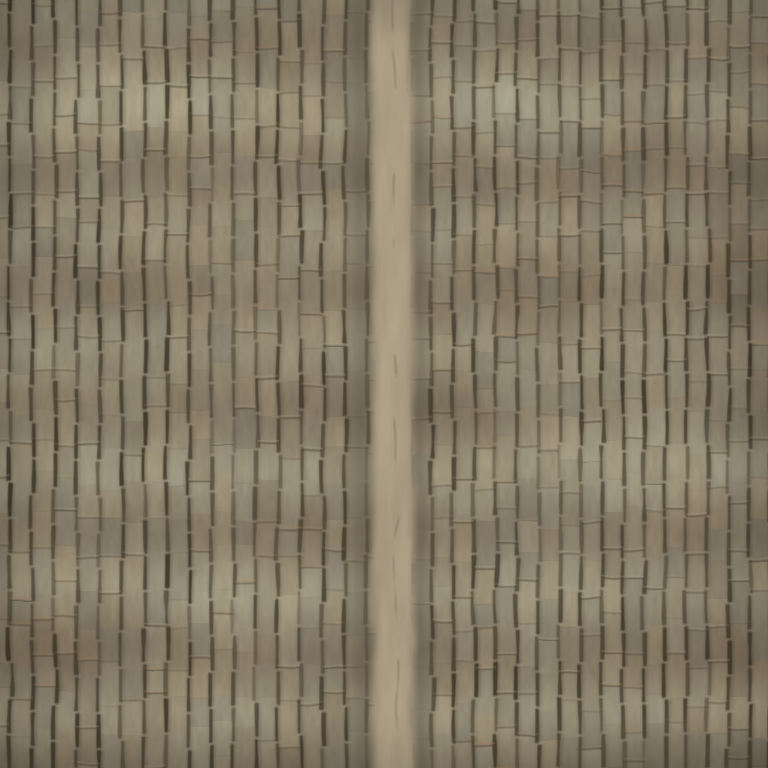
Give the GLSL for this texture, as a Shadertoy shader.

```glsl
// Weathered woven wall of narrow upright slats, split by a pale vertical post.

float hash(vec2 p) {
    vec3 q = fract(vec3(p.xyx) * 0.1031);
    q += dot(q, q.yzx + 33.33);
    return fract((q.x + q.y) * q.z);
}

float noise(vec2 p) {
    vec2 cell = floor(p), f = fract(p);
    f = f * f * (3.0 - 2.0 * f);
    return mix(mix(hash(cell), hash(cell + vec2(1, 0)), f.x),
               mix(hash(cell + vec2(0, 1)), hash(cell + vec2(1, 1)), f.x), f.y);
}

float fbm(vec2 p) {
    float sum = 0.0, weight = 0.5;
    for (int i = 0; i < 4; i++) {
        sum += weight * noise(p);
        p = p * 2.03 + 17.1;
        weight *= 0.5;
    }
    return sum / 0.9375;
}

// Soft band: 1 within halfWidth of the centre, fading over soft.
float band(float d, float halfWidth, float soft) {
    return 1.0 - smoothstep(halfWidth - soft, halfWidth + soft, abs(d));
}

// Round soft patch, stretched by size.
float patchAt(vec2 uv, vec2 centre, vec2 size) {
    vec2 d = (uv - centre) / size;
    return exp(-dot(d, d));
}

// Alternating pale and brown courses with cloudy stains.
vec3 wallTone(vec2 uv) {
    float course = 0.5 + 0.5 * cos(6.2832 * (0.86 - uv.y) / 0.158);
    float stain = fbm(uv * vec2(7, 11) + 3.0);
    float light = 0.26 + 0.40 * course + 0.5 * (stain - 0.5);
    light += 0.40 * patchAt(uv, vec2(0.65, 0.87), vec2(0.09, 0.06));
    light += 0.30 * patchAt(uv, vec2(0.82, 0.43), vec2(0.13, 0.07));
    light += 0.25 * patchAt(uv, vec2(0.20, 0.88), vec2(0.16, 0.06));
    light += 0.20 * patchAt(uv, vec2(0.30, 0.23), vec2(0.15, 0.05));
    light -= 0.40 * patchAt(uv, vec2(0.97, 0.66), vec2(0.08, 0.14));
    light -= 0.25 * patchAt(uv, vec2(0.93, 0.20), vec2(0.10, 0.18));
    light -= 0.25 * patchAt(uv, vec2(0.05, 0.10), vec2(0.12, 0.12));
    return mix(vec3(0.485, 0.435, 0.36), vec3(0.645, 0.615, 0.52), clamp(light, 0.0, 1.0));
}

// Slats in columns; each column is cut into lengths with a slight stagger.
vec3 slats(vec2 uv, float firstSeam, float pitch, float seed, float brickness) {
    float sway = 0.003 * (noise(uv * vec2(14, 18) + seed) - 0.5);
    float u = (uv.x + sway - firstSeam) / pitch;
    float column = floor(u);
    float len = 0.047;
    float v = (uv.y + 0.003 * noise(uv * 50.0)) / len + 0.5 * hash(vec2(column, seed));
    float row = floor(v);
    float cut = 0.4 * hash(vec2(column + seed, row));
    vec2 id = vec2(column + seed, row - step(fract(v), cut));
    float toCut = (fract(v) - cut) * len;

    // Slat body: individual tint and grain.
    vec3 tone = wallTone(uv);
    tone *= 0.95 + 0.10 * hash(id + 7.0);
    tone += vec3(0.02, 0.0, -0.015) * (hash(id + 19.0) - 0.5);
    tone *= 0.95 + 0.10 * fbm(uv * vec2(150, 50));

    // Upright gaps shift sideways per piece and break at the ties.
    float seam = floor(u + 0.5);
    float seamRow = uv.y / len + 0.5 * hash(vec2(seam, seed + 5.0));
    float piece = hash(vec2(seam + seed, floor(seamRow)) + 31.0);
    float shift = 0.004 * (hash(vec2(seam, floor(seamRow)) + 77.0) - 0.5);
    float seamDist = (u - seam) * pitch - shift;
    float tie = band(fract(seamRow) - 0.5, 0.46, 0.035);
    float width = 0.0014 + 0.0017 * noise(vec2(seam * 3.7 + seed, uv.y * 40.0));
    float depth = mix(0.35, 1.0, sqrt(piece)) * mix(0.25, 1.0, tie);
    depth *= 0.65 + 0.5 * noise(uv * vec2(9, 8) + seed);
    // Worn stretches where the gaps nearly close.
    depth *= 1.0 - 0.45 * patchAt(uv, vec2(0.29, 0.6), vec2(0.03, 0.4));
    depth *= 1.0 - 0.45 * patchAt(uv, vec2(0.715, 0.5), vec2(0.02, 0.4));
    depth = min(depth * (1.0 - 0.2 * brickness), 1.0);
    tone *= 1.0 - 0.20 * depth * band(seamDist - 0.001, 0.004, 0.004);
    tone = mix(tone, vec3(0.24, 0.21, 0.15), 0.88 * depth * band(seamDist, width, 0.0015));

    // Cross joints: a faint dark underside and a thin pale or rusty lip.
    float strength = smoothstep(0.25, 1.0, hash(vec2(column, row + seed) + 53.0));
    strength = mix(strength, 1.0, 0.5 * brickness);
    float rust = smoothstep(0.55, 0.8, noise(uv * vec2(6, 8) + 41.0));
    tone = mix(tone, vec3(0.30, 0.26, 0.195), 0.48 * strength * band(toCut, 0.0012, 0.0014));
    vec3 lip = mix(vec3(0.66, 0.63, 0.54), vec3(0.65, 0.49, 0.35), rust);
    return mix(tone, lip, 0.30 * strength * band(toCut - 0.003, 0.001, 0.0014));
}

// Pale smooth post with long faint fibres and a broken central crack.
vec3 post(vec2 uv, float across) {
    vec3 tone = mix(vec3(0.62, 0.57, 0.475), vec3(0.715, 0.66, 0.55), fbm(uv * vec2(60, 12)));
    float crack = smoothstep(0.5, 0.8, noise(vec2(uv.y * 38.0, 4.0)));
    float wander = 0.006 * (noise(vec2(uv.y * 24.0, 8.0)) - 0.5);
    tone *= 1.0 - 0.13 * crack * band(across - 0.003 - wander, 0.0015, 0.002);
    return tone * (1.0 - 0.10 * smoothstep(0.014, 0.028, abs(across)));
}

void mainImage(out vec4 fragColor, in vec2 fragCoord) {
    vec2 uv = fragCoord / iResolution.xy;
    float across = uv.x - 0.5125 + 0.005 * (uv.y - 0.4);
    across += 0.004 * (noise(uv * vec2(8, 30)) - 0.5);

    // Two wall panels, with more cross joints in the upper right.
    float brickness = smoothstep(0.58, 0.76, uv.y);
    vec3 color = across < 0.0 ? slats(uv, 0.013, 0.0291, 3.0, 0.0)
                              : slats(uv, 0.5625, 0.0276, 61.0, brickness);

    // Hazy dark recesses flanking the post.
    float recess = max(band(across + 0.042, 0.013, 0.014), band(across - 0.035, 0.010, 0.012));
    color = mix(color, wallTone(uv) * 0.76, 0.65 * recess);
    color = mix(color, post(uv, across), band(across, 0.0268, 0.006));

    // Gentle darkening towards the outer edges.
    float edge = smoothstep(0.40, 0.52, abs(uv.x - 0.5));
    float ends = smoothstep(0.42, 0.52, abs(uv.y - 0.5));
    fragColor = vec4(color * (1.0 - 0.13 * edge - 0.13 * ends), 1.0);
}
```
